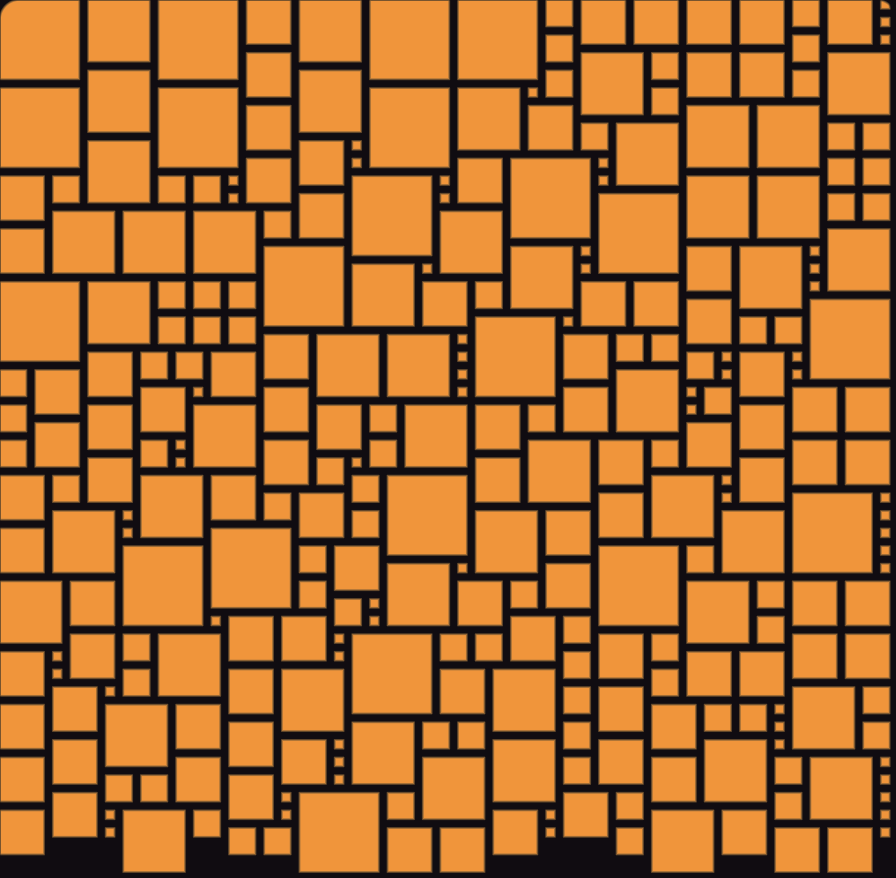
This pattern is drawn by a Shadertoy shader. Its source:

```glsl
// Orange squares of mixed sizes packed from the top down on a dark ground.

#define COLS 51            // lattice columns
#define ROWS 50            // lattice rows
#define LAST_START 47      // lowest row where a square may begin
#define MAX_SIZE 6         // largest square, in lattice cells
#define CELLS_ACROSS 50.86 // cells that span the canvas width
#define HALF_GAP 0.25      // margin around each square, in cells
#define EDGE_SOFTNESS 0.16 // width of the edge ramp, in cells
#define SNAP_CHANCE 0.4    // chance to widen instead of leaving a sliver
#define CORNER_RADIUS 1.1  // rounding of the upper canvas corners, in cells
#define SEED 3.7

const vec3 GROUND = vec3(0.062, 0.048, 0.066);
const vec3 ORANGE = vec3(0.94, 0.585, 0.232);
const vec3 EDGE_TINT = vec3(0.0, 0.035, 0.04);

float hash(vec2 p) {
    return fract(sin(dot(p, vec2(127.1, 311.7)) + SEED) * 43758.5453);
}

// Random square size, mostly two to four cells.
int drawSize(vec2 cell) {
    float r = hash(cell);
    return 1 + int(r > 0.04) + int(r > 0.26) + int(r > 0.54)
             + int(r > 0.85) + int(r > 0.98);
}

// Fills the lattice row by row; returns (column, row, size) of the square
// that covers the target cell, or size 0 where none does.
ivec3 findSquare(ivec2 target) {
    ivec2 skyline[COLS]; // first free row, size of the square above it
    for (int i = 0; i < COLS; i++) skyline[i] = ivec2(0);

    int lastRow = min(target.y, LAST_START);
    for (int row = 0; row <= lastRow; row++) {
        int x = 0;
        for (int n = 0; n < COLS; n++) {
            if (x >= COLS) break;
            if (skyline[x].x <= row) {
                // Width of the free run to the right
                int room = 1;
                for (int k = 1; k < MAX_SIZE; k++) {
                    if (x + k >= COLS) break;
                    if (skyline[x + k].x > row) break;
                    room++;
                }
                vec2 cell = vec2(x, row);
                int size = min(drawSize(cell), room);
                bool leavesSliver = room == size + 1 && room < MAX_SIZE;
                if (leavesSliver && hash(cell + 71.3) < SNAP_CHANCE) size = room;
                size = min(size, ROWS - row);

                ivec2 offset = target - ivec2(x, row);
                if (min(offset.x, offset.y) >= 0 && max(offset.x, offset.y) < size)
                    return ivec3(x, row, size);

                for (int k = 0; k < size; k++)
                    skyline[x + k] = ivec2(row + size, size);
            }
            x += skyline[x].y;
        }
    }
    return ivec3(0);
}

float boxDistance(vec2 p, vec2 halfSize) {
    vec2 d = abs(p) - halfSize;
    return length(max(d, 0.0)) + min(max(d.x, d.y), 0.0);
}

void mainImage(out vec4 fragColor, in vec2 fragCoord) {
    // Lattice coordinates, counted from the upper left
    float cellsPerPixel = CELLS_ACROSS / iResolution.x;
    vec2 canvas = vec2(fragCoord.x, iResolution.y - fragCoord.y) * cellsPerPixel;
    vec2 p = canvas + HALF_GAP;
    float ramp = max(EDGE_SOFTNESS, cellsPerPixel);

    // Coverage by the square at this place
    ivec2 cell = clamp(ivec2(floor(p)), ivec2(0), ivec2(COLS - 1, ROWS - 1));
    ivec3 square = findSquare(cell);
    float coverage = 0.0;
    if (square.z > 0) {
        float halfSize = 0.5 * float(square.z);
        float d = boxDistance(p - vec2(square.xy) - halfSize, vec2(halfSize - HALF_GAP));
        coverage = clamp(0.5 - d / ramp, 0.0, 1.0);
    }

    // Rounded upper corners of the canvas
    vec2 inset = vec2(min(canvas.x, CELLS_ACROSS - canvas.x), canvas.y);
    float corner = length(max(CORNER_RADIUS - inset, 0.0)) - CORNER_RADIUS;
    coverage *= clamp(0.5 - corner / ramp, 0.0, 1.0);

    vec3 color = mix(GROUND, ORANGE, coverage);
    color += EDGE_TINT * 4.0 * coverage * (1.0 - coverage);
    fragColor = vec4(color, 1.0);
}
```
